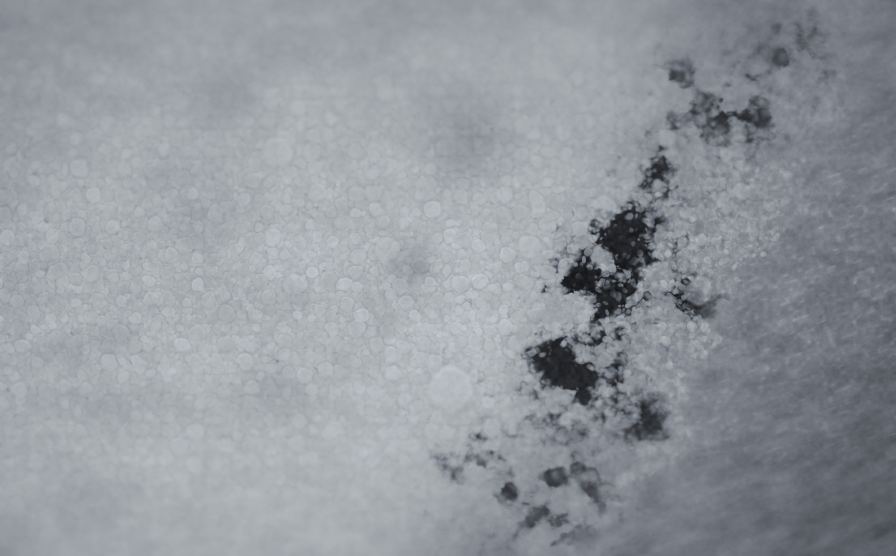
This texture is drawn by a Shadertoy shader. Its source:

```glsl
// Hailstones on wet ground in shallow focus: pale beads on the left, a broken
// diagonal band of dark soil, and smooth blue-grey ice on the right.
// Layers of jittered discs are laid over a grey ground and softened by depth.

const int LAYERS = 4;
const float FOCUS_Y = 0.49;       // height of the sharp zone
const float SNOW_PEAK = 0.735;    // brightest snow
const float SOIL = 0.12;          // darkest ground
const float BEAD_CONTRAST = 0.09; // tone spread between beads
const float BEAD_OPACITY = 0.68;
const float GRAIN = 0.13;         // fine crystal texture

// Bare soil: centre, radius, strength
const vec4 SOIL_PATCHES[] = vec4[](
    vec4(1.44, 0.91, 0.080, 0.65), vec4(1.33, 0.81, 0.070, 0.95),
    vec4(1.17, 0.73, 0.050, 0.9), vec4(1.21, 0.85, 0.050, 0.6),
    vec4(1.12, 0.56, 0.085, 0.85), vec4(1.04, 0.46, 0.075, 0.85),
    vec4(1.25, 0.45, 0.040, 0.9), vec4(1.03, 0.335, 0.080, 1.1),
    vec4(1.16, 0.24, 0.050, 0.85), vec4(0.86, 0.12, 0.110, 0.6),
    vec4(1.02, 0.08, 0.100, 0.7));

// Thin, shaded spots in the snow: centre, radius, strength
const vec4 THIN_SPOTS[] = vec4[](
    vec4(0.84, 0.745, 0.07, 0.13), vec4(0.74, 0.52, 0.04, 0.17),
    vec4(0.41, 0.82, 0.07, 0.09), vec4(0.50, 0.31, 0.07, 0.08),
    vec4(0.36, 0.60, 0.10, 0.07));

// Large stones: centre, radius
const vec3 LARGE_STONES[] = vec3[](
    vec3(0.81, 0.30, 0.048), vec3(0.50, 0.725, 0.032),
    vec3(0.696, 0.55, 0.025), vec3(0.53, 0.487, 0.023),
    vec3(1.257, 0.477, 0.030), vec3(0.952, 0.556, 0.023),
    vec3(1.085, 0.622, 0.028));

float hash(vec2 p) {
    vec3 q = fract(p.xyx * 0.1031);
    q += dot(q, q.yzx + 33.33);
    return fract((q.x + q.y) * q.z);
}

float noise(vec2 p) {
    vec2 i = floor(p), f = fract(p);
    f = f * f * (3.0 - 2.0 * f);
    return mix(mix(hash(i), hash(i + vec2(1, 0)), f.x),
               mix(hash(i + vec2(0, 1)), hash(i + vec2(1, 1)), f.x), f.y);
}

float fbm(vec2 p) {
    float sum = 0.0, amp = 0.53;
    for (int i = 0; i < 4; i++) {
        sum += amp * noise(p);
        p = mat2(1.6, 1.2, -1.2, 1.6) * p + 7.3;
        amp *= 0.5;
    }
    return sum;
}

float spot(vec2 p, vec4 s) {
    vec2 d = (p - s.xy) / s.z;
    return s.w * exp(-dot(d, d));
}

// Lays one translucent bead with a contact shadow and a lit upper rim
float layBead(float shade, vec2 d, float radius, float soft, float tone, float alpha) {
    float r = length(d);
    float body = 1.0 - smoothstep(radius - soft, radius + soft, r);
    float shadow = 1.0 - smoothstep(radius, radius * 1.3 + soft, r);
    float sharp = radius / (radius + 3.0 * soft);
    float rim = smoothstep(0.6, 0.95, r / radius) * (0.35 + 0.65 * d.y / radius);
    shade *= 1.0 - 0.09 * shadow * alpha * sharp;
    return mix(shade, tone + 0.07 * rim * sharp, body * alpha);
}

void mainImage(out vec4 fragColor, in vec2 fragCoord) {
    vec2 p = fragCoord / iResolution.y;
    float defocus = abs(p.y - FOCUS_Y);
    float soft = max(0.0016 + 0.06 * defocus * defocus, 0.8 / iResolution.y);
    float cloud = fbm(p * vec2(6.0, 11.0));
    float clump = fbm(p * vec2(22.0, 28.0) + 3.0);
    float grit = fbm(p * 60.0);

    // Ice boundary and the hail strip beside it
    float side = p.x - (1.08 + 0.72 * p.y - 0.28 * p.y * p.y);
    float ice = smoothstep(-0.10, 0.08, side + 0.25 * (cloud - 0.5) + 0.08 * (clump - 0.5));
    float strip = smoothstep(-0.45, -0.12, side);

    // Broad light over the snow
    vec2 q = p - vec2(0.5, 0.43);
    float snow = SNOW_PEAK - 0.25 * min(q.x, 0.0) * min(q.x, 0.0) - 0.32 * q.y * q.y;
    snow += 0.08 * (cloud - 0.5) + 0.05 * (clump - 0.5) - 0.12 * strip;
    for (int i = 0; i < THIN_SPOTS.length(); i++)
        snow -= spot(p, THIN_SPOTS[i]) * (0.2 + 1.3 * clump) * 0.8;

    // Bare soil showing through in ragged clumps
    float gap = 0.0;
    for (int i = 0; i < SOIL_PATCHES.length(); i++)
        gap += spot(p, SOIL_PATCHES[i]);
    float bandX = (side + 0.22) / 0.14;
    gap = min(gap, 1.0) + 0.25 * exp(-bandX * bandX);
    gap *= 0.15 + 0.85 * smoothstep(0.28, 0.66, clump);
    float dark = smoothstep(0.1, 0.75, gap + 0.9 * (grit - 0.5));
    float shade = mix(snow - 0.02 + 0.08 * (grit - 0.5), SOIL + 0.22 * defocus, dark);

    // Smooth ice with slanted frozen streaks
    vec2 slant = mat2(0.94, -0.34, 0.34, 0.94) * p;
    float streak = fbm(slant * vec2(22.0, 46.0));
    float glint = pow(noise(slant * vec2(80.0, 150.0)), 5.0);
    float iceTone = 0.47 - 0.12 * smoothstep(0.05, 0.50, side);
    iceTone += 0.15 * (streak - 0.5) + 0.06 * (cloud - 0.5);
    iceTone += 0.09 * glint * (1.0 - smoothstep(0.1, 0.5, defocus));
    shade = mix(shade, iceTone, ice);

    // Scattered beads, fine to coarse, with slightly uneven outlines
    float cover = 1.2 - 1.1 * gap - 1.5 * ice;
    float contrast = BEAD_CONTRAST * (1.0 + 1.5 * strip) / (1.0 + 2.0 * defocus);
    vec2 uneven = p + 0.007 * (vec2(noise(p * 70.0), noise(p * 70.0 + 31.0)) - 0.5);
    for (int k = 0; k < LAYERS; k++) {
        float cells = 110.0 * pow(0.7, float(k));
        vec2 g = uneven * cells + float(k) * 17.7;
        for (int n = 0; n < 9; n++) {
            vec2 id = floor(g) + vec2(n % 3 - 1, n / 3 - 1);
            vec3 h = vec3(hash(id), hash(id + 41.3), hash(id + 83.9));
            vec2 d = (g - id - 0.2 - 0.6 * h.xy) / cells;
            float radius = mix(0.26, 0.60, h.z * h.z) / cells;
            float pick = fract(h.x * 7.0 + h.z * 13.0);
            float keep = smoothstep(pick - 0.2, pick + 0.2, cover - 0.12 * float(k));
            float tone = snow + contrast * (fract(h.y * 11.0 + h.z * 5.0) - 0.5) - 0.08 * gap;
            shade = layBead(shade, d, radius, soft, tone, keep * BEAD_OPACITY);
        }
    }
    for (int i = 0; i < LARGE_STONES.length(); i++) {
        vec3 s = LARGE_STONES[i];
        shade = layBead(shade, uneven - s.xy, s.z * 0.85, soft + 0.002, snow + 0.02, 0.6);
    }

    // Crystal grain, strongest in focus and along the band
    float grain = fbm(p * 130.0 + 9.0) - 0.5;
    shade += GRAIN * grain * (0.5 + strip * (1.0 - 0.6 * ice)) / (1.0 + 12.0 * defocus * defocus);

    // Cool tint, bluer in the shade
    vec3 tint = mix(vec3(0.95, 1.0, 1.08), vec3(0.973, 1.0, 1.028), smoothstep(0.4, 0.7, shade));
    fragColor = vec4(clamp(shade * tint, 0.0, 1.0), 1.0);
}
```
